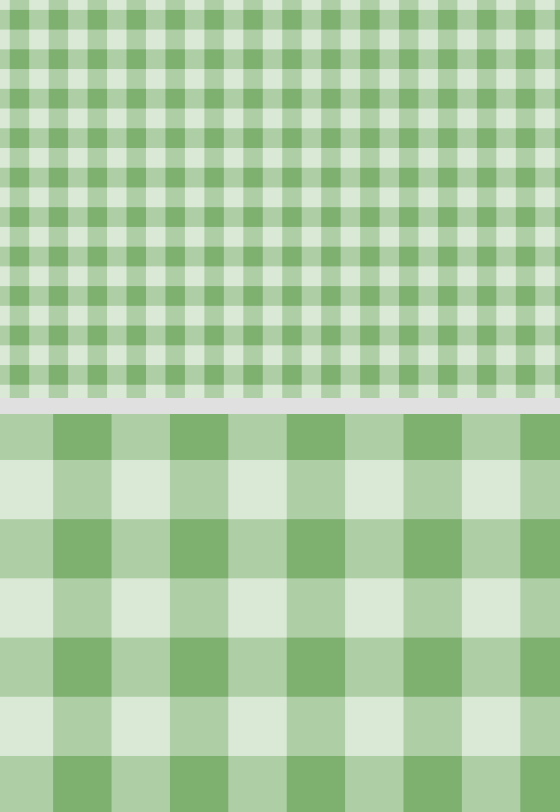
Top, the full canvas; bottom, a detail of the centre.
Give the GLSL for this pattern, as a Shadertoy shader.

```glsl
const vec2 REPEATS = vec2(14.385, 10.085);  // checks across and down
const float BAND_START = 0.25;              // band edge within a repeat
const float BAND_WIDTH = 0.5;               // band share of a repeat

const vec3 LIGHT_CLOTH = vec3(0.855, 0.914, 0.840);
const vec3 SINGLE_BAND = vec3(0.682, 0.812, 0.651);
const vec3 CROSSED_BANDS = vec3(0.494, 0.690, 0.440);

// Coverage of repeating bands, smoothed over one pixel
float bandCoverage(float t, float start, float width, float pixel) {
    float center = start + 0.5 * width;
    float edgeDistance = abs(fract(t - center + 0.5) - 0.5) - 0.5 * width;
    return clamp(0.5 - edgeDistance / pixel, 0.0, 1.0);
}

// Cloth colour where vertical and horizontal bands overlap
vec3 ginghamColor(float vertical, float horizontal) {
    vec3 plainRow = mix(LIGHT_CLOTH, SINGLE_BAND, vertical);
    vec3 bandRow = mix(SINGLE_BAND, CROSSED_BANDS, vertical);
    return mix(plainRow, bandRow, horizontal);
}

void mainImage(out vec4 fragColor, in vec2 fragCoord) {
    // Repeats are counted from the upper left corner
    vec2 uv = fragCoord / iResolution.xy;
    vec2 cell = vec2(uv.x, 1.0 - uv.y) * REPEATS;
    vec2 pixel = REPEATS / iResolution.xy;

    float vertical = bandCoverage(cell.x, BAND_START, BAND_WIDTH, pixel.x);
    float horizontal = bandCoverage(cell.y, BAND_START, BAND_WIDTH, pixel.y);

    fragColor = vec4(ginghamColor(vertical, horizontal), 1.0);
}
```
